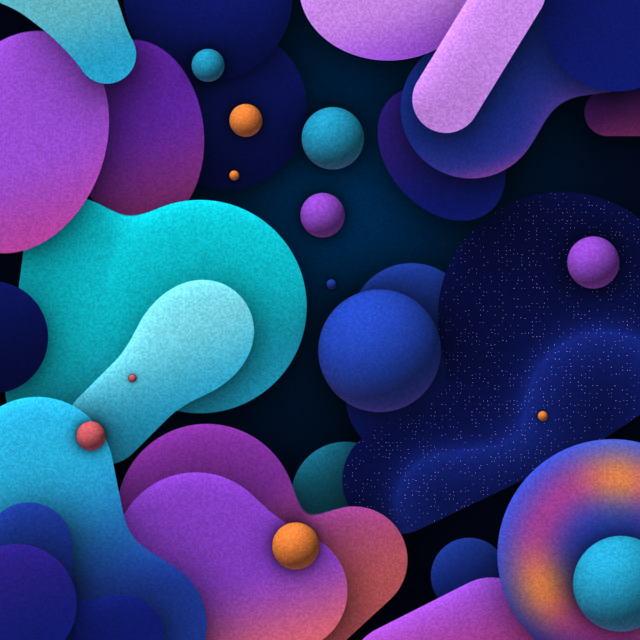
Reproduce this background procedurally as a WebGL 2 fragment shader.

```glsl
#version 300 es
precision highp float;
// Soft, grainy blobs and small balls floating over a deep blue glow.
// Rounded distance shapes are painted back to front, each with a gradient,
// a bevel taken from the slope of its distance and a soft cast shadow.
uniform vec2 u_resolution;
out vec4 outColor;

const vec3 INK = vec3(.03, .05, .22), NAVY = vec3(.06, .1, .41),
  BLUE = vec3(.13, .25, .66), GLOW = vec3(0, .18, .35),
  TEAL = vec3(.14, .61, .77), CYAN = vec3(.05, .77, .83),
  AQUA = vec3(.45, .82, .88), VIOLET = vec3(.38, .15, .65),
  ORCHID = vec3(.6, .3, .84), LILAC = vec3(.77, .52, .9),
  MAGENTA = vec3(.67, .24, .56), CORAL = vec3(.86, .39, .42),
  ORANGE = vec3(.96, .53, .25), LIGHT = vec3(-.36, .64, .68);
const float BLEND = .07;    // softness of joined shapes
const float BEVEL = .022;   // width of the shaded border
const float SHADOW = .55;   // darkness of cast shadows
const float REACH = .035;   // spread of cast shadows
const float GRAIN = .16;    // strength of the felt texture
const vec3 BALL_COLORS[5] = vec3[](TEAL, ORANGE, ORCHID, BLUE * 1.15, CORAL);
// Floating balls: centre, radius, colour index
const vec4 BALLS[12] = vec4[](
  vec4(.325, .898, .026, 0), vec4(.384, .812, .026, 1), vec4(.52, .784, .049, 0),
  vec4(.504, .664, .035, 2), vec4(.927, .59, .041, 2), vec4(.142, .319, .023, 4),
  vec4(.462, .147, .037, 1), vec4(.366, .726, .008, 1), vec4(.518, .556, .008, 3),
  vec4(.848, .35, .008, 1), vec4(.593, .452, .096, 3), vec4(.207, .409, .006, 4));

vec2 p;   // position on the canvas
vec3 c;   // colour painted so far

float hash(vec2 v) {
  vec3 q = fract(v.xyx * .1031);
  q += dot(q, q.yzx + 33.33);
  return fract((q.x + q.y) * q.z);
}
float noise(vec2 v) {
  vec2 i = floor(v), f = smoothstep(0., 1., fract(v)), e = vec2(1, 0);
  return mix(mix(hash(i), hash(i + e), f.x), mix(hash(i + e.yx), hash(i + 1.), f.x), f.y);
}
float disc(float x, float y, float r) { return length(p - vec2(x, y)) - r; }
float oval(float x, float y, float w, float h, float tilt) {
  vec2 q = p - vec2(x, y);
  q.x -= tilt * q.y;
  return (length(q / vec2(w, h)) - 1.) * w;
}
float pill(float ax, float ay, float bx, float by, float r) {
  vec2 a = vec2(ax, ay), b = vec2(bx, by) - a;
  return length(p - a - b * clamp(dot(p - a, b) / dot(b, b), 0., 1.)) - r;
}
float blend(float a, float b) {
  float h = max(BLEND - abs(a - b), 0.) / BLEND;
  return min(a, b) - h * h * BLEND * .25;
}
float cover(float d) {
  float w = 1. / u_resolution.y;
  return smoothstep(w, -w, d);
}
// One shape: cast shadow, slanted gradient from low to high, bevel
void layer(float d, vec3 lit, vec3 shade, float low, float high) {
  vec2 n = vec2(dFdx(d), dFdy(d));
  float facing = dot(n / max(length(n), 1e-6), LIGHT.xy);
  float edge = exp(min(d, 0.) / BEVEL);
  vec3 body = mix(shade, lit, smoothstep(low, high, p.y - .3 * p.x));
  body *= 1. + .4 * edge * facing;
  body += shade * .5 * edge * max(-facing, 0.);
  c *= 1. - SHADOW * (.7 - .4 * facing) * exp(-max(d, 0.) / REACH);
  c = mix(c, body, cover(d));
}
void ball(vec3 b, vec3 color) {
  vec2 q = (p - b.xy) / b.z;
  float d = (length(q) - 1.) * b.z;
  float z = sqrt(max(1. - dot(q, q), 0.));
  vec3 body = color * (.4 + .7 * max(dot(vec3(q, z), LIGHT), 0.));
  body += MAGENTA * .25 * (1. - z) * max(-q.y, 0.);
  c *= 1. - .5 * exp(-max(d, 0.) / (b.z * .35));
  c = mix(c, body, cover(d));
}

void main() {
  p = gl_FragCoord.xy / u_resolution.y;
  vec2 g = p - vec2(.52, .7);
  c = mix(INK * .4, GLOW, exp(-8. * dot(g, g)));

  // Upper left and cyan wave
  layer(disc(.352, .831, .128), NAVY, INK, .58, .8);
  layer(disc(.325, 1.005, .132), NAVY, INK, .75, .9);
  layer(oval(.215, .79, .104, .148, -.05), VIOLET, MAGENTA * .75, .56, .76);
  layer(blend(disc(.3125, .521, .167), pill(.115, .615, .085, .39, .077)), CYAN, TEAL, .2, .46);
  layer(disc(-.013, .473, .088), NAVY, INK, .4, .6);
  layer(blend(disc(.317, .483, .08), pill(.27, .44, .165, .335, .061)), AQUA, TEAL, .25, .42);
  layer(oval(.033, .778, .135, .174, .15), ORCHID, MAGENTA, .56, .76);
  layer(blend(pill(.02, 1.03, .12, .993, .04), pill(.12, .993, .167, .915, .046)), AQUA * .85, TEAL, .84, .97);
  // Speckled dark wave with a lit ridge
  layer(disc(.54, .225, .085), TEAL * .75, TEAL * .5, .05, .15);
  layer(pill(.643, .493, .636, .38, .096), BLUE, NAVY, .15, .38);
  float wave = blend(disc(.879, .505, .195), pill(.62, .25, .83, .35, .085));
  layer(wave, INK, INK * 1.1, .1, .45);
  float ridge = blend(disc(.944, .36, .14), pill(.7, .21, .95, .25, .1));
  c += BLUE * .4 * exp(-abs(ridge + .02) / (ridge > -.02 ? .02 : .06)) * cover(wave);
  float seed = hash(floor(p * 170.));
  vec2 offset = fract(p * 170.) - .3 - .4 * fract(seed * vec2(31, 57));
  float speck = smoothstep(.3, .1, length(offset)) * step(.68, seed) * cover(wave);
  c += mix(LILAC, ORANGE, fract(seed * 31.)) * speck * seed * seed * .4;
  // Upper right
  layer(oval(.69, .76, .095, .105, -.3), mix(NAVY, VIOLET, .4), NAVY, .46, .62);
  layer(pill(.95, .824, 1.04, .824, .037), VIOLET * .6, MAGENTA * .6, .48, .58);
  layer(blend(disc(.736, .831, .11), pill(.83, .92, .94, .935, .08)), mix(NAVY, BLUE, .6), MAGENTA, .45, .53);
  layer(disc(.964, .975, .118), NAVY, NAVY, .55, .75);
  layer(oval(.607, 1.02, .14, .115, 0.), LILAC, ORCHID, .7, .82);
  layer(pill(.697, .845, .8, 1.013, .053), LILAC, LILAC * .9, .58, .75);
  // Purple hills
  layer(blend(disc(.323, .197, .141), pill(.553, .125, .45, .03, .084)), mix(VIOLET, MAGENTA, .4), CORAL * .9, -.1, .13);
  layer(blend(disc(.306, .134, .128), pill(.45, .076, .36, .02, .093)), mix(VIOLET, ORCHID, .6), CORAL, -.18, 0.);
  // Lower left
  layer(blend(pill(.058, .26, .09, .1, .12), disc(.215, .023, .108)), TEAL * 1.15, BLUE * .85, 0., .26);
  layer(blend(pill(.045, .147, .045, 0., .068), disc(.19, .005, .066)), BLUE * .85, NAVY, -.05, .2);
  layer(disc(.026, .056, .094), mix(NAVY, VIOLET, .3), NAVY, -.05, .14);
  // Lower right and glossy ring
  layer(disc(.733, .1, .06), BLUE * .8, NAVY, -.18, -.06);
  layer(pill(.768, .017, .625, -.055, .081), ORCHID, MAGENTA, -.26, -.12);
  float ring = disc(.957, .134, .18);
  layer(ring, BLUE * 1.2, NAVY, -.32, -.02);
  vec2 q = p - vec2(.957, .134);
  float band = exp(-pow(abs(ring + .06) / .045, 2.));
  float hot = pow(.5 + .5 * cos(3. * atan(q.y, q.x) - 4.45), 2.);
  c = mix(c, mix(MAGENTA, ORANGE, hot), band * cover(ring) * .9);
  ball(vec3(.97, .088, .075), TEAL * 1.1);

  for (int i = 0; i < 12; i++) ball(BALLS[i].xyz, BALL_COLORS[int(BALLS[i].w)]);
  c *= 1. + GRAIN * (noise(p * 400.) - .5);
  outColor = vec4(clamp(c, 0., 1.), 1.);
}
```
